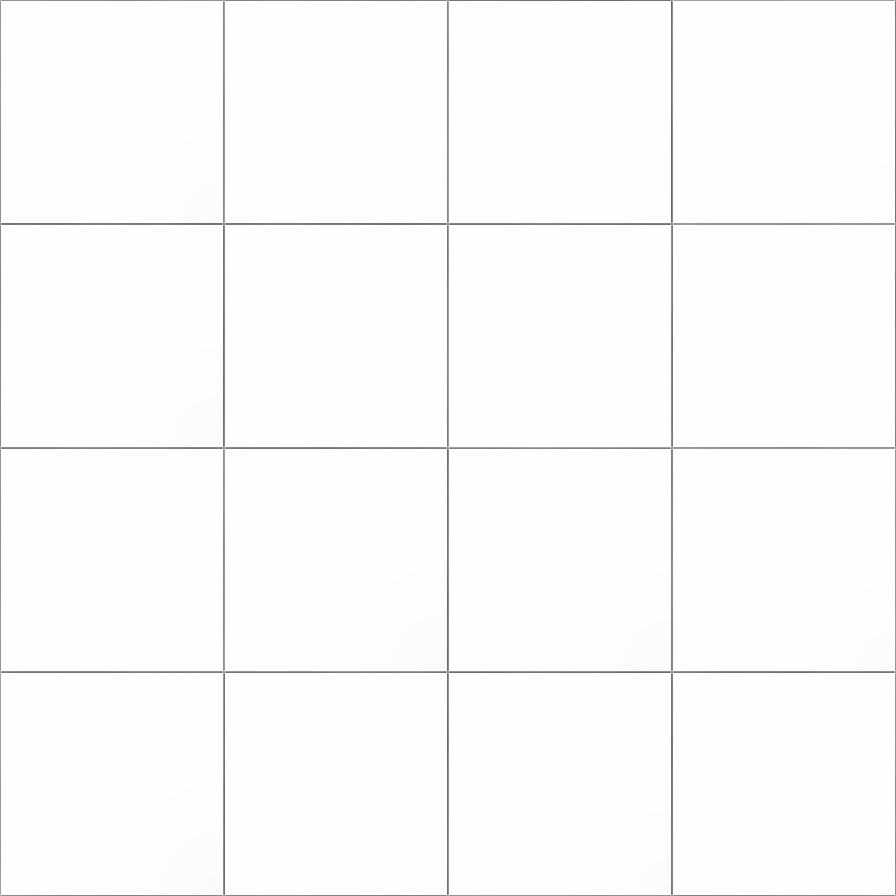
A WebGL 1 fragment shader for this pattern:

```glsl
precision highp float;
// White square tiles in a 4 by 4 grid, parted by thin grey joints.
// Each joint segment has its own hashed tone and offset, and fades at crossings;
// some tiles carry a faint shade in the lower right corner. Cell ids wrap.

uniform vec2 u_resolution;

#define TILES 4.0
#define JOINT_WIDTH 0.0018
#define JOINT_SHIFT 0.0003
#define JOINT_GREY 0.42
#define TONE_SPREAD 0.14
#define CROSSING_FADE 0.35
#define CROSSING_SIZE 0.0026
#define TILE_WHITE 0.997
#define CORNER_SHADE 0.022
#define TAU 6.2831853

float hash(vec3 id) {
  return fract(sin(dot(id, vec3(12.99, 78.23, 37.72))) * 4375.85);
}

// Share of a pixel covered by a line centred at distance 0.
float lineCoverage(float dist, float width, float pixel) {
  float upper = min(dist + 0.5 * pixel, 0.5 * width);
  float lower = max(dist - 0.5 * pixel, -0.5 * width);
  return clamp((upper - lower) / pixel, 0.0, 1.0);
}

// Darkness of the joint nearest to "across", running in the "along" direction.
float jointInk(float across, float along, float axis, float pixel) {
  float line = floor(across * TILES + 0.5);
  vec3 id = vec3(mod(line, TILES), mod(floor(along * TILES), TILES), axis);
  float shift = (hash(id + 5.0) - 0.5) * JOINT_SHIFT;
  float tone = (hash(id) - 0.5) * TONE_SPREAD;

  // Slow drift of tone along the segment
  float phase = TAU * hash(id + 9.0);
  tone += 0.02 * sin(TAU * TILES * along + phase);
  tone += 0.01 * sin(TAU * TILES * 3.0 * along + 2.0 * phase);

  // Paler ends where joints cross
  float toCrossing = abs(fract(along * TILES + 0.5) - 0.5) / TILES;
  float strength = 1.0 - CROSSING_FADE
    * (1.0 - smoothstep(0.3 * CROSSING_SIZE, CROSSING_SIZE, toCrossing));

  float cover = lineCoverage(across - line / TILES - shift, JOINT_WIDTH, pixel);
  return cover * strength * (1.0 - JOINT_GREY + tone);
}

void main() {
  vec2 uv = gl_FragCoord.xy / u_resolution;
  vec2 pixel = 1.0 / u_resolution;

  // Tile face with its corner shade
  vec2 cell = mod(floor(uv * TILES), TILES);
  vec2 local = fract(uv * TILES);
  float amount = smoothstep(0.3, 1.0, hash(vec3(cell, 3.0)));
  float corner = exp(-4.0 * length(vec2(1.0 - local.x, local.y)));
  float face = TILE_WHITE - CORNER_SHADE * amount * corner;

  // Joints in both directions
  float ink = max(jointInk(uv.x, uv.y, 0.0, pixel.x),
                  jointInk(uv.y, uv.x, 1.0, pixel.y));
  gl_FragColor = vec4(vec3(face * (1.0 - ink)), 1.0);
}
```
